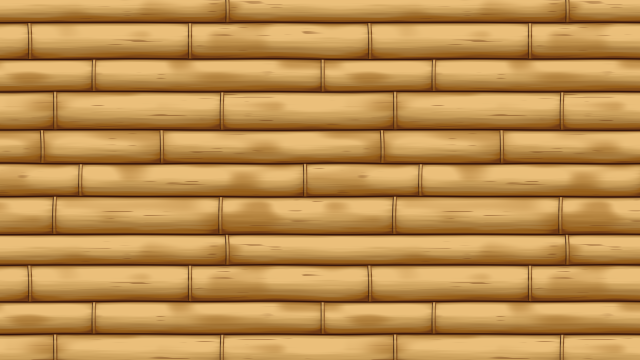
This texture is drawn by a WebGL 1 fragment shader. Its source:

```glsl
precision highp float;
// Stacked horizontal bamboo canes with node rings, grain and ochre stains.

uniform vec2 u_resolution;

// Lengths are fractions of the canvas height.
#define TILE vec2(0.9444, 0.6736)
#define TILE_SHIFT 0.0231
#define GAP 0.0019
#define RING_HALF 0.0043
#define RING_LINE 0.0014
#define RING_BOW 0.0035
#define GRAIN 0.20
#define STAIN 0.45
#define WOBBLE 0.004

const vec3 PALE = vec3(0.92, 0.75, 0.48);
const vec3 TAN = vec3(0.80, 0.63, 0.36);
const vec3 OLIVE = vec3(0.66, 0.49, 0.25);
const vec3 OCHRE = vec3(0.59, 0.37, 0.10);
const vec3 UMBER = vec3(0.44, 0.23, 0.08);
const vec3 SHADOW = vec3(0.20, 0.08, 0.04);

float hash(vec2 p) {
  return fract(sin(dot(p, vec2(127.1, 311.7))) * 43758.5453);
}

// Value noise that wraps once per tile.
float noise(vec2 p, vec2 cells) {
  p *= cells;
  vec2 i = floor(p);
  vec2 f = fract(p);
  f = f * f * (3.0 - 2.0 * f);
  vec2 a = mod(i, cells);
  vec2 b = mod(i + 1.0, cells);
  return mix(mix(hash(a), hash(vec2(b.x, a.y)), f.x),
             mix(hash(vec2(a.x, b.y)), hash(b), f.x), f.y);
}

// Cane at tile height y: top edge, bottom edge, two node positions.
vec4 caneAt(float y) {
  if (y < 0.127) return vec4(0.0, 0.127, 0.667, 0.667);
  if (y < 0.278) return vec4(0.127, 0.278, 0.086, 0.559);
  if (y < 0.412) return vec4(0.278, 0.412, 0.277, 0.949);
  if (y < 0.570) return vec4(0.412, 0.570, 0.162, 0.654);
  if (y < 0.708) return vec4(0.570, 0.708, 0.123, 0.475);
  if (y < 0.845) return vec4(0.708, 0.845, 0.238, 0.897);
  return vec4(0.845, 1.0, 0.162, 0.650);
}

// Signed canvas distance to a node, wrapped around the tile.
float toNode(float x, float node) {
  return (fract(x - node + 0.5) - 0.5) * TILE.x;
}

// Anti-aliased stroke of the given half width.
float stroke(float d, float halfWidth, float pixel) {
  return 1.0 - smoothstep(halfWidth - 0.7 * pixel, halfWidth + 0.7 * pixel, abs(d));
}

// Colour ramp from lit (0) to shaded (1).
vec3 tone(float s) {
  vec3 c = mix(PALE, TAN, smoothstep(0.05, 0.36, s));
  c = mix(c, OLIVE, smoothstep(0.32, 0.60, s));
  c = mix(c, OCHRE, smoothstep(0.58, 0.80, s));
  return mix(c, UMBER, smoothstep(0.80, 1.0, s));
}

void main() {
  float pixel = 1.0 / u_resolution.y;
  vec2 p = gl_FragCoord.xy * pixel;
  vec2 tile = fract(vec2(p.x, 1.0 - p.y + TILE_SHIFT) / TILE);
  float y = fract(tile.y + WOBBLE * (noise(tile, vec2(5.0, 7.0)) - 0.5));

  // Position within the cane
  vec4 cane = caneAt(y);
  float t = (y - cane.x) / (cane.y - cane.x);
  float edge = min(y - cane.x, cane.y - y) * TILE.y;

  // Nearest node, with its ring bowed across the cane
  float dA = toNode(tile.x, cane.z);
  float dB = toNode(tile.x, cane.w);
  bool first = abs(dA) < abs(dB);
  float node = first ? dA : dB;
  float bow = hash(vec2(first ? cane.z : cane.w, cane.x)) - 0.5;
  node += RING_BOW * bow * (4.0 * t * (1.0 - t) + t);

  // Grain and stains, shifted for each cane
  vec2 q = vec2(tile.x + 3.7 * cane.x, y);
  float fibre = 0.6 * noise(q, vec2(7.0, 110.0)) + 0.4 * noise(q, vec2(18.0, 210.0)) - 0.5;
  float blotch = noise(q, vec2(9.0, 17.0));
  float stain = smoothstep(0.55, 0.95, blotch);
  float crack = smoothstep(0.78, 0.95, noise(q, vec2(16.0, 170.0)))
              * smoothstep(0.5, 0.8, noise(q, vec2(6.0, 23.0)));

  // Round shading, darker beside the nodes
  float shade = pow(max(t - 0.28, 0.0) / 0.72, 1.3);
  shade += 0.6 * (1.0 - smoothstep(0.0, 0.17, t));
  shade += GRAIN * fibre + 0.12 * (blotch - 0.5);
  float fade = node < 0.0 ? 0.016 : 0.009;
  shade += 0.32 * exp(-abs(node) / fade);
  vec3 color = tone(clamp(shade, 0.0, 1.0));
  color = mix(color, OCHRE, STAIN * stain);
  color = mix(color, UMBER, 0.45 * crack);

  // Node ring: a raised ridge between two dark creases
  float ridge = stroke(node, RING_HALF, pixel);
  color = mix(color, tone(clamp(0.18 + 0.75 * t * t + GRAIN * fibre, 0.0, 1.0)), 0.8 * ridge);
  float worn = 0.65 + 0.35 * noise(tile, vec2(40.0, 60.0));
  color = mix(color, SHADOW, 0.85 * worn * stroke(node + RING_HALF, RING_LINE, pixel));
  color = mix(color, UMBER, 0.95 * worn * stroke(node - RING_HALF, RING_LINE, pixel));

  // Gaps between canes, narrowed where a ring bulges
  edge += 0.0012 * exp(-pow(node / 0.006, 2.0));
  color = mix(color, UMBER, 0.6 * (1.0 - smoothstep(GAP, 3.0 * GAP, edge)));
  color = mix(color, SHADOW, stroke(edge, GAP, pixel));
  gl_FragColor = vec4(color, 1.0);
}
```
